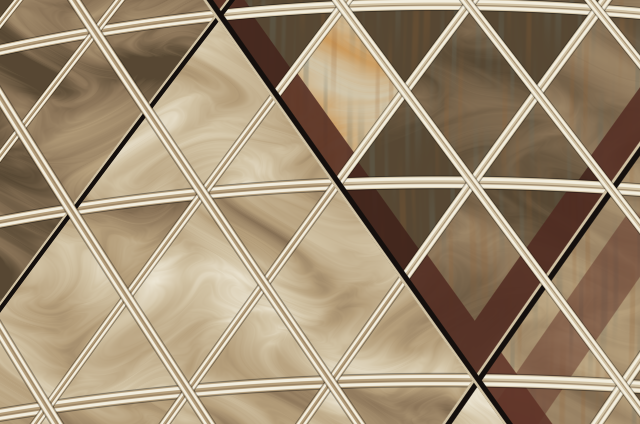
Reproduce this pattern procedurally as a Shadertoy shader.

```glsl
const vec2  ORIGIN      = vec2(0.039, 0.070);  // central lattice node
const vec2  SPACING     = vec2(0.318, 0.443);  // node spacing across, down
const vec2  GROWTH      = vec2(0.0215, 0.0234); // spacing gained per row
const float LEAN        = 0.0137;  // leftward drift per row
const float SPREAD      = 0.0025;  // widening to the right
const float ARCH        = 0.0086;  // curvature of the horizontals
const float ARCH_CENTRE = 0.75;
const float RAIL_HALF   = 0.0140;
const float BAR_HALF    = 0.0112;
const float SEAM_HALF   = 0.0085;
const float MODULE      = 4.0;     // bars between dark seams
const float SHADOW_WIDTH = 0.29;
const vec2  GOLD_PANEL  = vec2(-1.0, 0.0);

const vec3 OLIVE  = vec3(0.34, 0.28, 0.20);
const vec3 BROWN  = vec3(0.55, 0.46, 0.35);
const vec3 TAN    = vec3(0.71, 0.62, 0.48);
const vec3 SAND   = vec3(0.82, 0.76, 0.64);
const vec3 PALE   = vec3(0.95, 0.93, 0.87);
const vec3 MAROON = vec3(0.25, 0.13, 0.10);
const vec3 RUST   = vec3(0.58, 0.38, 0.20);
const vec3 TEAL   = vec3(0.40, 0.43, 0.39);
const vec3 GOLD   = vec3(0.80, 0.61, 0.37);
const vec3 BLACK  = vec3(0.08, 0.06, 0.05);

float hash(vec3 p) {
    return fract(sin(dot(p, vec3(127.1, 311.7, 74.7))) * 4375.85);
}

// Coverage of a signed distance, one pixel soft
float fill(float d) {
    float px = 1.0 / iResolution.y;
    return 1.0 - smoothstep(-0.7 * px, 0.7 * px, d);
}

// Warped, layered sines
float clouds(vec2 p) {
    float sum = 0.0, amp = 0.5;
    for (int i = 0; i < 6; i++) {
        p += 0.7 * sin(p.yx * 1.3 + float(i));
        sum += amp * sin(p.x + 1.7 * p.y);
        p = mat2(0.8, 0.6, -0.6, 0.8) * p * 1.7;
        amp *= 0.58;
    }
    return sum;
}

vec3 glassRamp(float t) {
    t *= 3.0;
    vec3 c = mix(OLIVE, BROWN, clamp(t, 0.0, 1.0));
    c = mix(c, TAN, clamp(t - 1.0, 0.0, 1.0));
    c = mix(c, SAND, clamp(t - 2.0, 0.0, 1.0));
    return mix(c, PALE, clamp(t - 3.0, 0.0, 1.0));
}

// Curved facade to lattice: x counts columns, y counts rows downward
vec2 toLattice(vec2 p) {
    vec2 g = vec2(0.0);
    for (int i = 0; i < 6; i++) {
        float arch = ARCH * (g.x - ARCH_CENTRE) * (g.x - ARCH_CENTRE);
        g.y = (ORIGIN.y - arch - p.y) / (SPACING.y + GROWTH.y * g.y);
        g.x = (p.x - ORIGIN.x + LEAN * g.y - SPREAD * g.x * g.x)
            / (SPACING.x + GROWTH.x * g.y);
    }
    return g;
}

vec3 glass(vec2 p, vec2 g, vec2 diag) {
    vec2 cell = floor(diag);
    float row = floor(g.y);
    float rnd = hash(vec3(cell, row));
    bool isSplit = mod(cell.x + cell.y, 2.0) < 0.5;
    bool pointsDown = isSplit && fract(g.y) < 0.5;
    bool inside = diag.y > 0.0;
    bool beyond = diag.x > 2.0;

    // Tone of each facet, then of each panel
    float tone = inside ? (cell.x > 0.5 ? 0.30 : 0.04) : 0.84;
    if (beyond) tone = inside ? 0.52 : 1.25;
    if (!inside && diag.x < -2.0) tone = 0.28;
    tone += 0.24 * (rnd - 0.5) - (pointsDown ? 0.22 : 0.0);
    float cloud = clouds(p * vec2(7.0, 12.0) + 0.8 * rnd);
    vec3 col = glassRamp(tone + cloud * (inside ? 0.16 : 0.32));
    if (cell == GOLD_PANEL) col = mix(GOLD, SAND, 0.5 + 0.6 * cloud);

    if (inside) {
        // Vertical stains
        float streak = sin(p.x * 95.0 + 2.0 * sin(p.x * 41.0) + rnd * 6.0)
                     + 0.6 * sin(p.x * 233.0 + sin(p.y * 9.0));
        float patches = 0.5 + 0.5 * sin(p.y * 17.0 + 3.0 * sin(p.x * 13.0));
        col = mix(col, RUST, 0.22 * patches * smoothstep(0.2, 1.4, streak));
        col = mix(col, TEAL, 0.30 * (1.0 - patches) * smoothstep(0.2, 1.4, -streak));
        // Cast shadows beside the seams
        float width = SHADOW_WIDTH + 0.06 * (rnd - 0.5);
        float nearSeam = beyond ? diag.y : min(diag.y, 2.0 - diag.x);
        float shadow = fill((nearSeam - width) * SPACING.x * 0.8);
        col = mix(col, MAROON * (1.0 + 0.5 * rnd), 0.85 * shadow);
        float band = fill((abs(diag.x - 2.43) - 0.19) * SPACING.x * 0.8);
        col = mix(col, MAROON * 1.5, 0.5 * band * smoothstep(0.10, 0.16, g.y));
    }
    return col;
}

// Metal profile: shaded rim, body, two bright ridges, centre groove
vec3 drawBar(vec3 col, float d, float halfWidth, vec3 body) {
    float e = abs(d);
    col = mix(col, col * 0.6, fill(e - halfWidth * 1.16));
    col = mix(col, body, fill(e - halfWidth));
    col = mix(col, PALE, fill(abs(e - 0.58 * halfWidth) - 0.25 * halfWidth));
    return mix(col, BROWN, 0.75 * fill(abs(d - 0.12 * halfWidth) - 0.09 * halfWidth));
}

vec3 drawDiagonal(vec3 col, float d, float index, float phase, vec3 body) {
    bool seam = mod(index - phase, MODULE) < 0.5;
    if (!seam) return drawBar(col, d, BAR_HALF, body);
    col = mix(col, BLACK, fill(abs(d - 0.003) - SEAM_HALF));
    return mix(col, SAND, fill(abs(d + 0.0035) - 0.0030));
}

void mainImage(out vec4 fragColor, in vec2 fragCoord) {
    vec2 p = (fragCoord - 0.5 * iResolution.xy) / iResolution.y;
    vec2 g = toLattice(p);
    vec2 diag = vec2(g.x + g.y, g.x - g.y);
    vec3 col = glass(p, g, diag);

    // Distances to the three bar families
    vec2 slope = 1.0 / (SPACING + GROWTH * g.y);
    vec2 index = round(diag);
    vec2 diagDist = (diag - index) / length(slope);
    float railDist = (g.y - round(g.y)) / slope.y;

    vec3 body = mix(TAN, SAND, smoothstep(-0.2, 0.2, diag.y));
    col = drawBar(col, railDist, RAIL_HALF, body);
    col = drawDiagonal(col, diagDist.x, index.x, 2.0, body);
    col = drawDiagonal(col, diagDist.y, index.y, 0.0, body);
    fragColor = vec4(col, 1.0);
}
```
